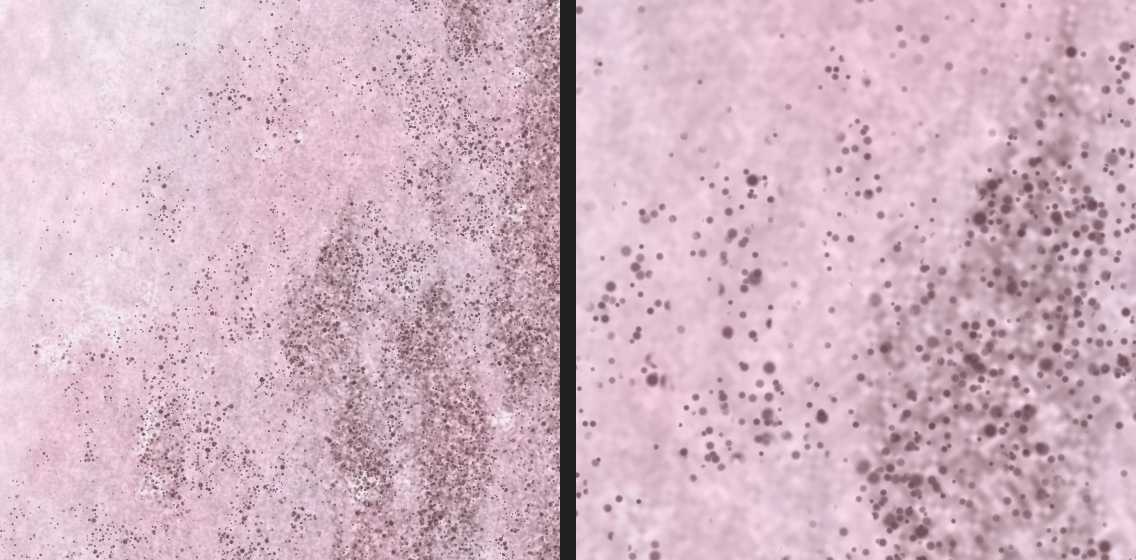
Left, the full canvas; right, a detail of the centre.
A WebGL 1 fragment shader for this texture:

```glsl
precision highp float;
uniform vec2 u_resolution;

float hash(vec2 p) {
  vec3 q = fract(vec3(p.xyx) * 0.1031);
  q += dot(q, q.yzx + 33.33);
  return fract((q.x + q.y) * q.z);
}

float noise(vec2 p) {
  vec2 cell = floor(p);
  vec2 f = fract(p);
  f = f * f * (3.0 - 2.0 * f);
  float low = mix(hash(cell), hash(cell + vec2(1.0, 0.0)), f.x);
  float high = mix(hash(cell + vec2(0.0, 1.0)), hash(cell + 1.0), f.x);
  return mix(low, high, f.y);
}

float fbm(vec2 p) {
  float sum = 0.0;
  float weight = 0.5;
  for (int i = 0; i < 5; i++) {
    sum += weight * noise(p);
    p = mat2(1.6, 1.2, -1.2, 1.6) * p + 17.3;
    weight *= 0.5;
  }
  return sum / 0.97;
}

// Soft round grains, one per cell at most, shown where density allows
float specks(vec2 p, float density) {
  float cover = 0.0;
  for (int y = -1; y <= 1; y++) {
    for (int x = -1; x <= 1; x++) {
      vec2 cell = floor(p) + vec2(float(x), float(y));
      vec2 center = cell + vec2(hash(cell + 11.0), hash(cell + 57.0));
      float radius = mix(0.3, 0.65, hash(cell + 83.0));
      float rank = hash(cell + 131.0);
      float shown = smoothstep(rank, rank + 0.08, density);
      float dotShape = 1.0 - smoothstep(0.35 * radius, 1.1 * radius, length(p - center));
      cover = max(cover, shown * dotShape * mix(0.6, 1.0, hash(cell + 29.0)));
    }
  }
  return cover;
}

void main() {
  vec2 uv = gl_FragCoord.xy / u_resolution;
  vec2 warped = uv + 0.03 * (vec2(fbm(uv * 12.0), fbm(uv * 12.0 + 60.0)) - 0.5);

  // Wear increases from the pale upper left to the stained right
  float cloud = fbm(warped * vec2(6.0, 4.0) + 7.0);
  float wear = smoothstep(0.0, 1.15, 0.85 * uv.x + 0.36 * (1.0 - uv.y) + 0.5 * (cloud - 0.5));
  float streak = fbm(warped * vec2(13.0, 5.0) + 23.0);
  float patches = 0.6 * fbm(uv * vec2(30.0, 22.0) + 90.0) + 0.4 * fbm(uv * vec2(10.0, 6.0) + 170.0);
  float cluster = smoothstep(0.47, 0.68, patches);
  float stain = smoothstep(0.5, 0.7, streak + 0.2 * (wear - 0.5));
  stain *= smoothstep(0.3, 0.8, wear);
  float edge = smoothstep(0.86, 1.0, uv.x + 0.2 * (streak - 0.5));
  stain = max(stain, edge);

  // Chalky paint with soft mottling
  vec3 pale = vec3(0.925, 0.855, 0.9);
  vec3 pink = vec3(0.885, 0.765, 0.83);
  vec3 mauve = vec3(0.85, 0.725, 0.79);
  vec3 color = mix(pale, pink, smoothstep(0.0, 0.4, wear));
  color = mix(color, mauve, smoothstep(0.4, 1.0, wear));
  float hue = fbm(warped * vec2(6.0, 4.0) + 130.0) - 0.5;
  color += hue * vec3(0.05, -0.06, -0.04);
  color += 0.13 * (fbm(uv * vec2(50.0, 32.0) + 5.0) - 0.5);

  // Brown stains broken up by grain
  vec2 turned = mat2(0.8, -0.6, 0.6, 0.8) * uv;
  float grain = 0.6 * noise(turned * 230.0) + 0.4 * noise(turned * 120.0 + 12.0) - 0.5;
  float stainCover = stain * clamp(0.5 - 1.4 * grain, 0.0, 1.0);
  color = mix(color, vec3(0.56, 0.43, 0.44), 0.75 * stainCover);
  color += grain * mix(0.07, 0.24, wear);

  // Small white scuffs
  float scuff = smoothstep(0.64, 0.8, fbm(warped * vec2(11.0, 8.0) + 316.0));
  color = mix(color, vec3(0.955, 0.92, 0.94), scuff * clamp(0.6 + 2.0 * grain, 0.0, 1.0));

  // Clustered specks in two sizes
  float density = 0.01 + 0.09 * wear + cluster * (0.04 + 0.5 * wear) + 0.15 * stain;
  float coarse = specks(turned * 110.0 + 40.0, density * 0.6);
  float fine = specks(uv * 185.0 + 9.0, density);
  color = mix(color, vec3(0.37, 0.23, 0.27), 0.85 * coarse);
  color = mix(color, vec3(0.4, 0.27, 0.31), 0.8 * fine);

  gl_FragColor = vec4(clamp(color, 0.0, 1.0), 1.0);
}
```
